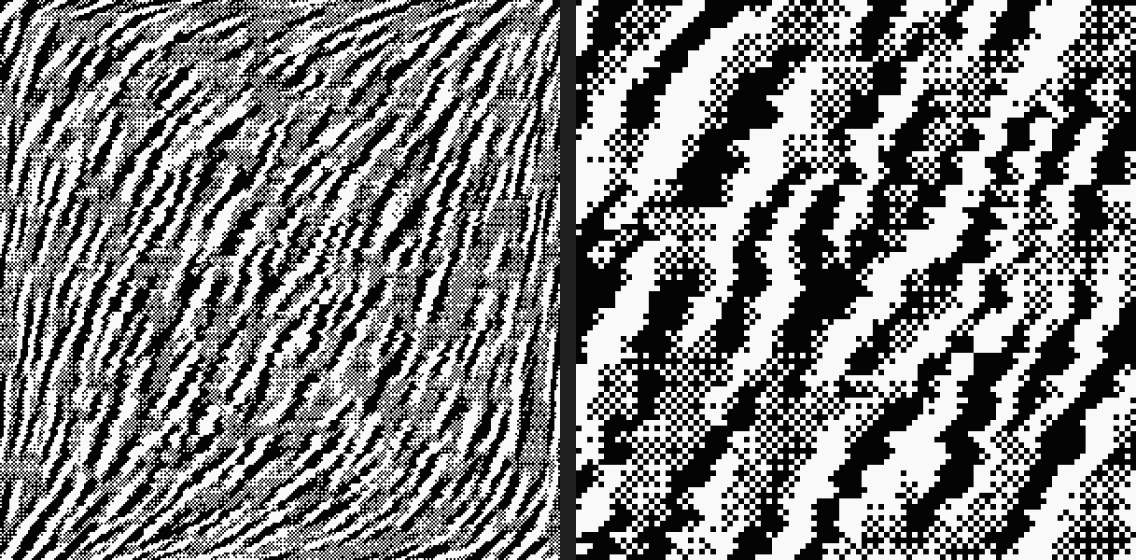
Left, the full canvas; right, a detail of the centre.
Write a WebGL 2 fragment shader that draws this texture.

```glsl
#version 300 es
precision highp float;

uniform vec2 u_resolution;
out vec4 fragColor;

const float DOTS = 300.0;      // dither dots across the canvas
const float GRAIN_CELL = 0.08; // size of one scatter cell

// Integer hash, three values in 0..1
vec3 hash3(ivec3 cell) {
    uvec3 v = uvec3(cell) * 1664525u + 1013904223u;
    v.x += v.y * v.z; v.y += v.z * v.x; v.z += v.x * v.y;
    v ^= v >> 16u;
    v.x += v.y * v.z; v.y += v.z * v.x; v.z += v.x * v.y;
    return vec3(v >> 8u) / 16777216.0;
}

float valueNoise(vec2 p, int seed) {
    ivec2 i = ivec2(floor(p));
    vec2 f = smoothstep(0.0, 1.0, fract(p));
    float a = hash3(ivec3(i, seed)).x;
    float b = hash3(ivec3(i + ivec2(1, 0), seed)).x;
    float c = hash3(ivec3(i + ivec2(0, 1), seed)).x;
    float d = hash3(ivec3(i + ivec2(1, 1), seed)).x;
    return mix(mix(a, b, f.x), mix(c, d, f.x), f.y);
}

// Stretch of each axis, growing toward its borders
vec2 borderBend(vec2 p) {
    vec2 e = clamp(p * 2.0 - 1.0, -1.0, 1.0);
    return 1.0 / (1.0 - 0.85 * e * e);
}

// One oriented ripple; it leans along the nearest border
float stroke(vec2 p, vec2 center, float seed) {
    vec2 bend = borderBend(center);
    float lean = 1.7 * exp2(0.9 * fract(seed * 37.0) - 0.45);
    vec2 along = normalize(vec2(bend.y, lean * bend.x));
    float squeeze = 1.0 + 0.4 * abs(log(bend.x / bend.y));
    vec2 d = p - center;
    float u = dot(d, along) / 0.028;
    float v = dot(d, vec2(along.y, -along.x)) * squeeze / 0.0128;
    return exp(-0.5 * (u * u + v * v)) * cos(2.1 * v + seed * 6.2832);
}

float strokeField(vec2 p) {
    ivec2 home = ivec2(floor(p / GRAIN_CELL));
    float sum = 0.0;
    for (int y = -1; y <= 1; y++)
    for (int x = -1; x <= 1; x++)
    for (int k = 0; k < 4; k++) {
        ivec2 cell = home + ivec2(x, y);
        vec3 h = hash3(ivec3(cell, k));
        sum += stroke(p, (vec2(cell) + h.xy) * GRAIN_CELL, h.z);
    }
    return sum;
}

// Grey level: flat ground, hard strokes, ragged rows and columns
float tone(vec2 p) {
    float rows = valueNoise(p * vec2(14.0, 150.0), 11) - 0.5;
    float columns = valueNoise(p * vec2(150.0, 14.0), 12) - 0.5;
    vec2 ragged = vec2(0.016 * rows, 0.012 * columns) / borderBend(p);
    float f = strokeField(p + ragged);
    return 0.505 + 2.7 * f * abs(f) + 0.45 * rows + 0.25 * columns;
}

float bayer2(vec2 a) {
    a = floor(a);
    return fract(a.x * 0.5 + a.y * a.y * 0.75);
}

// Black or white dot by ordered dithering
float ditherDot(vec2 dotId) {
    float threshold = bayer2(dotId * 0.5) * 0.25 + bayer2(dotId) + 0.03;
    return step(threshold, tone((dotId + 0.5) / DOTS));
}

void main() {
    // Blend the dots under the pixel by their covered area
    vec2 q = gl_FragCoord.xy / u_resolution * DOTS;
    vec2 w = DOTS / u_resolution;
    vec2 base = floor(q - 0.5 * w);
    vec2 cover = clamp((q + 0.5 * w - base - 1.0) / w, 0.0, 1.0);
    float low = mix(ditherDot(base), ditherDot(base + vec2(1, 0)), cover.x);
    float high = mix(ditherDot(base + vec2(0, 1)), ditherDot(base + vec2(1, 1)), cover.x);
    fragColor = vec4(vec3(mix(0.015, 0.975, mix(low, high, cover.y))), 1.0);
}
```
